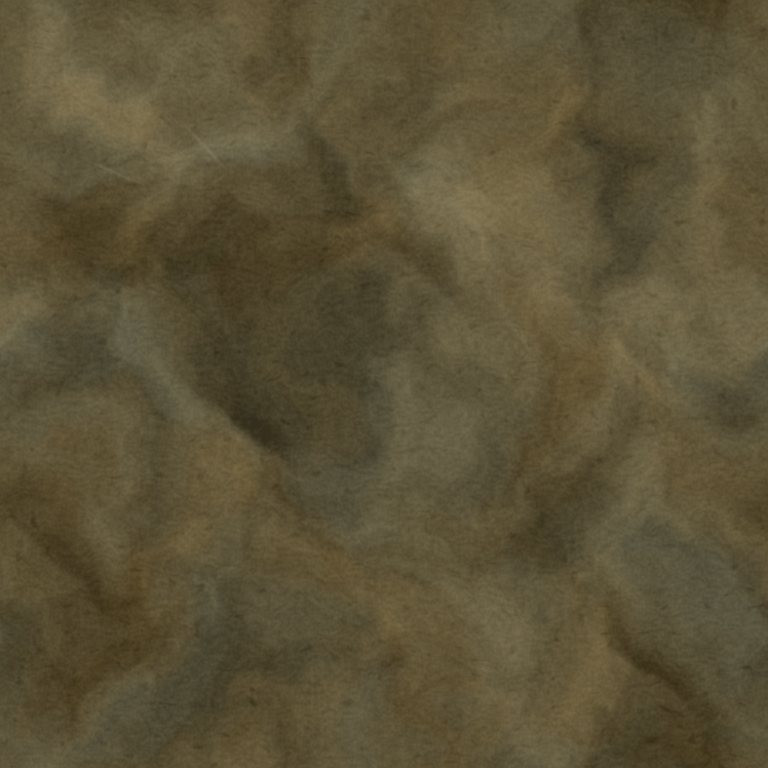
Write a Shadertoy shader that draws this texture.

```glsl
const float TAU = 6.2831853;
const vec3 OLIVE = vec3(0.357, 0.319, 0.213);
const vec3 TONE_STEP = vec3(0.053, 0.050, 0.041);
const vec3 WARM_SHIFT = vec3(0.030, -0.002, -0.034);

float hash(vec2 cell, float seed) {
    uvec2 q = uvec2(cell) * 1664525u + uint(seed) * 74699u + 10139u;
    q.x += q.y * 1664525u;
    q.y += q.x * 1664525u;
    q ^= q >> 16u;
    q.x += q.y * 1664525u;
    q ^= q >> 15u;
    return float(q.x & 65535u) / 65536.0;
}

float corner(vec2 cell, vec2 offset, vec2 period, float seed) {
    float angle = TAU * hash(mod(cell, period), seed);
    return dot(vec2(cos(angle), sin(angle)), offset);
}

// Gradient noise that wraps after one canvas
float noise(vec2 uv, vec2 period, float seed) {
    vec2 p = uv * period, cell = floor(p), f = p - cell;
    vec2 u = f * f * f * (f * (f * 6.0 - 15.0) + 10.0);
    vec2 x = vec2(1.0, 0.0), y = x.yx;
    float low = mix(corner(cell, f, period, seed),
                    corner(cell + x, f - x, period, seed), u.x);
    float high = mix(corner(cell + y, f - y, period, seed),
                     corner(cell + 1.0, f - 1.0, period, seed), u.x);
    return mix(low, high, u.y);
}

float fbm(vec2 uv, float period, int octaves, float seed) {
    float sum = 0.0, gain = 1.0;
    for (int i = 0; i < octaves; i++) {
        sum += gain * noise(uv, vec2(period), seed + float(i));
        period *= 2.0;
        gain *= 0.5;
    }
    return sum;
}

// Tapered wrapped stroke with its own softness on each side
float stroke(vec2 uv, vec2 centre, float angle, float halfLength, vec2 widths) {
    vec2 d = fract(uv - centre + 0.5) - 0.5;
    float c = cos(angle), s = sin(angle);
    d = vec2(c * d.x + s * d.y, c * d.y - s * d.x);
    float across = d.y / (d.y > 0.0 ? widths.x : widths.y);
    return exp(-across * across) * (1.0 - smoothstep(0.2 * halfLength, halfLength, abs(d.x)));
}

float creases(vec2 uv) {
    float shade = 0.0;
    for (int i = 0; i < 4; i++) {
        float n = float(i);
        vec2 centre = vec2(0.55, 0.63) + n * vec2(0.76, -0.17);
        shade += stroke(uv, centre, -0.72 + 0.15 * sin(n * 2.3), 0.12, vec2(0.035, 0.008));
    }
    return shade;
}

float scratches(vec2 uv) {
    float light = 0.0;
    for (int i = 0; i < 2; i++) {
        float n = float(i);
        vec2 centre = vec2(0.267, 0.81) - n * vec2(0.117, 0.034);
        light += stroke(uv, centre, -0.84 + 0.4 * n, 0.065, vec2(0.0022));
    }
    return light;
}

void mainImage(out vec4 fragColor, in vec2 fragCoord) {
    vec2 uv = fragCoord / iResolution.xy;

    // Billowing stains
    vec2 warp = vec2(fbm(uv, 4.0, 4, 11.0), fbm(uv, 4.0, 4, 23.0));
    vec2 warped = uv + 0.15 * warp;
    float tone = 3.1 * fbm(warped, 4.0, 5, 37.0);
    tone += 0.7 * fbm(warped, 20.0, 3, 51.0);

    // Fibrous grain and small dark flecks
    vec2 fibre = uv + 0.012 * vec2(noise(uv, vec2(24.0), 61.0), noise(uv, vec2(24.0), 62.0));
    tone += 0.75 * noise(fibre, vec2(96.0, 150.0), 63.0);
    tone += 0.65 * noise(uv, vec2(230.0), 64.0);
    float fleck = smoothstep(0.28, 0.6, noise(fibre, vec2(56.0, 88.0), 65.0));
    tone -= 0.8 * fleck;

    // Folded creases and pale scratches
    tone -= 1.3 * creases(uv + 0.04 * warp);
    tone += 0.9 * scratches(uv + 0.004 * warp) + 0.12;

    // Brown and grey-green drift
    float warmth = fbm(warped, 5.0, 3, 83.0) - 0.04 * tone;
    tone = clamp(tone, -2.7, 2.9);
    vec3 color = OLIVE + tone * TONE_STEP + warmth * WARM_SHIFT;
    fragColor = vec4(color, 1.0);
}
```
